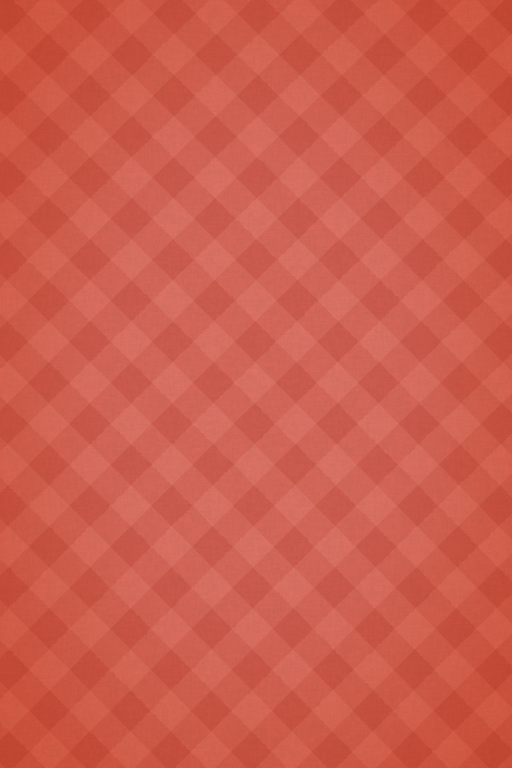
Write a WebGL 1 fragment shader that draws this pattern.

```glsl
precision highp float;
// Diagonal red gingham on woven linen, with deeper colour toward the corners.

uniform vec2 u_resolution;

// Sizes are fractions of the canvas width.
const vec2 CHECK_PERIOD = vec2(0.1611, 0.1602);
const vec2 CHECK_CENTER = vec2(-0.002, 0.0025);
const float DRAPE_SHEAR = 0.01;
const float DRAPE_FAN = 0.03;

const vec3 LIGHT_CORAL = vec3(0.842, 0.436, 0.386);
const vec3 MID_RED = vec3(0.816, 0.397, 0.345);
const vec3 DARK_RED = vec3(0.786, 0.353, 0.302);
const vec3 CORNER_TINT = vec3(0.96, 0.78, 0.65);

float hash(vec2 cell) {
  vec3 h = fract(cell.xyx * vec3(0.1031, 0.1030, 0.0973));
  h += dot(h, h.yzx + 33.33);
  return fract((h.x + h.y) * h.z);
}

float valueNoise(vec2 p) {
  vec2 cell = floor(p);
  vec2 f = fract(p);
  f = f * f * (3.0 - 2.0 * f);
  float low = mix(hash(cell), hash(cell + vec2(1.0, 0.0)), f.x);
  float high = mix(hash(cell + vec2(0.0, 1.0)), hash(cell + vec2(1.0)), f.x);
  return mix(low, high, f.y);
}

// Slight pull in the cloth: a lean plus a widening toward the top.
vec2 drape(vec2 p, float shear, float fan) {
  p.x = (p.x - shear * p.y) / (1.0 + fan * p.y);
  return p;
}

// Stripe covering half of each unit period.
float stripe(float coord, float blur) {
  float fromMiddle = abs(fract(coord) - 0.5);
  return 1.0 - smoothstep(0.25 - blur, 0.25 + blur, fromMiddle);
}

// Crossing threads, centred on zero.
float weave(vec2 p) {
  float weft = valueNoise(p * vec2(75.0, 330.0));
  float warp = valueNoise(p * vec2(330.0, 75.0) + 41.0);
  return weft + warp - 1.0;
}

vec3 gingham(float stripeA, float stripeB) {
  float layers = stripeA + stripeB;
  vec3 lower = mix(LIGHT_CORAL, MID_RED, min(layers, 1.0));
  return mix(lower, DARK_RED, max(layers - 1.0, 0.0));
}

float vignette(vec2 uv) {
  return smoothstep(0.4, 1.45, length(2.0 * uv - 1.0));
}

void main() {
  vec2 uv = gl_FragCoord.xy / u_resolution;
  vec2 p = (gl_FragCoord.xy - 0.5 * u_resolution) / u_resolution.x;
  float threads = weave(p + 2.0);

  // Two diagonal sets of stripes, their edges roughened by the threads.
  vec2 q = (drape(p, DRAPE_SHEAR, DRAPE_FAN) - CHECK_CENTER) / CHECK_PERIOD;
  float blur = 1.0 / (u_resolution.x * CHECK_PERIOD.x);
  float fray = 0.012 * threads;
  float rising = stripe(q.x - q.y + fray, blur);
  float falling = stripe(q.x + q.y + fray, blur);
  vec3 color = gingham(rising, falling);

  // Linen grain and corner shading.
  float grain = hash(floor((p + 2.0) * 342.0)) - 0.5;
  color *= 1.0 + 0.025 * threads + 0.018 * grain;
  color *= mix(vec3(1.0), CORNER_TINT, vignette(uv));

  gl_FragColor = vec4(color, 1.0);
}
```
